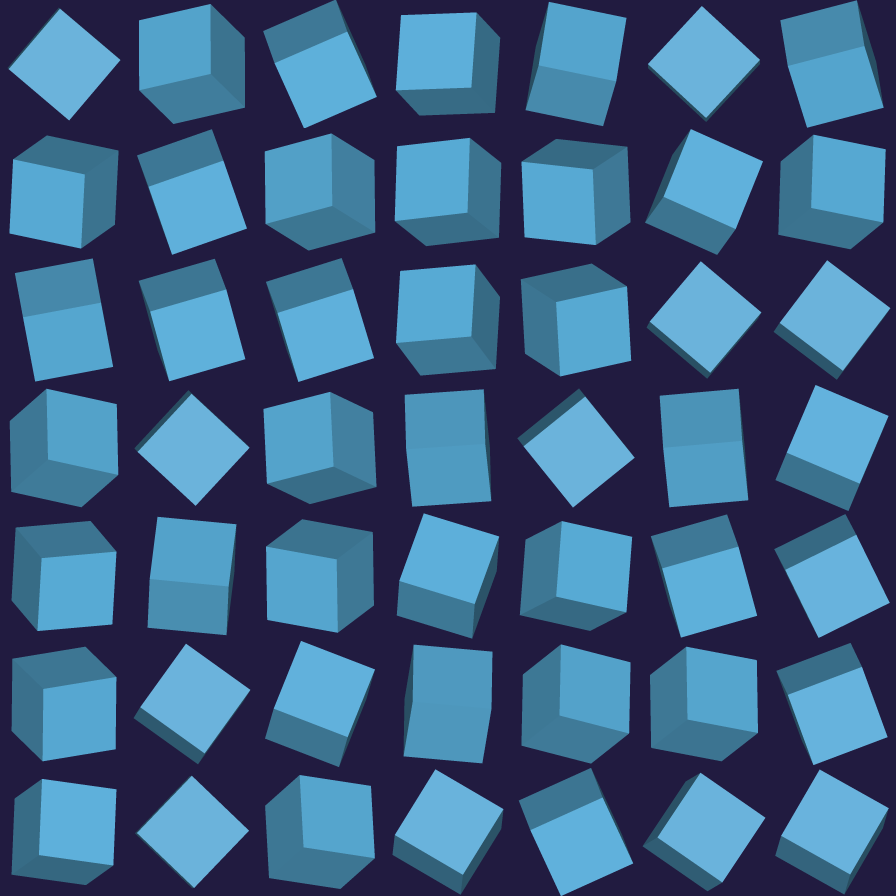
Give the GLSL for this pattern, as a Shadertoy shader.

```glsl
// Seven by seven grid of tumbling blue cubes on a dark indigo ground.

const float GRID = 7.0;
const float HALF_SIDE = 0.31;   // cube half side, in cells
const int SAMPLES = 4;          // antialiasing samples per axis
const vec3 GROUND = vec3(0.13, 0.105, 0.25);
const vec3 BLUE = vec3(0.375, 0.73, 0.91);
const vec3 SHEEN = vec3(0.42, 0.70, 0.86);

mat2 rotation(float angle) {
    float c = cos(angle), s = sin(angle);
    return mat2(c, s, -s, c);
}

vec3 hash3(vec2 cell, float seed) {
    vec3 p = fract(vec3(cell.xyx + seed) * vec3(0.1031, 0.1030, 0.0973) + 0.17);
    p += dot(p, p.yxz + 33.33);
    return fract((p.xxy + p.yzz) * p.zyx);
}

float randomSign(float h) {
    return h < 0.5 ? -1.0 : 1.0;
}

// Roll, tilt and spin of the cube in one cell.
vec3 cubePose(vec2 cell) {
    vec3 h = hash3(cell, 3.0);
    vec3 k = hash3(cell, 41.0);
    if (k.x < 0.3) {
        // Nearly upright, three faces showing
        return vec3(0.2 * (h.x - 0.5),
                    randomSign(k.y) * mix(0.25, 0.5, h.y),
                    randomSign(k.z) * mix(0.3, 0.6, h.z));
    }
    // Roll follows tilt: diamond when face on, upright when split evenly
    float tilt = radians(90.0) * h.x;
    return vec3(tilt - radians(45.0), tilt, 0.24 * (h.y - 0.5));
}

// World to cube space.
vec3 toCube(vec3 p, vec3 pose) {
    p.xy = rotation(-pose.x) * p.xy;
    p.yz = rotation(pose.y) * p.yz;
    p.xz = rotation(pose.z) * p.xz;
    return p;
}

// Faces brighten as they turn to the viewer.
vec3 shadeFace(float facing) {
    vec3 lit = BLUE * (0.38 + 0.62 * facing);
    return mix(lit, SHEEN, smoothstep(0.86, 1.0, facing));
}

// Orthographic ray against a box.
vec3 drawCube(vec2 p, vec3 pose, float halfSide) {
    vec3 origin = toCube(vec3(p, 2.0), pose);
    vec3 dir = toCube(vec3(0.0, 0.0, -1.0), pose);
    vec3 speed = max(abs(dir), 1e-4);
    vec3 middle = -origin * mix(vec3(-1.0), vec3(1.0), step(0.0, dir)) / speed;
    vec3 reach = halfSide / speed;
    vec3 enter = middle - reach;
    vec3 leave = middle + reach;
    float near = max(enter.x, max(enter.y, enter.z));
    float far = min(leave.x, min(leave.y, leave.z));
    if (near > far) return GROUND;
    float facing = near == enter.x ? speed.x : (near == enter.y ? speed.y : speed.z);
    return shadeFace(facing);
}

vec3 cubeGrid(vec2 uv) {
    vec2 p = uv * GRID;
    vec2 cell = mod(floor(p), GRID);
    return drawCube(fract(p) - 0.5, cubePose(cell), HALF_SIDE);
}

void mainImage(out vec4 fragColor, in vec2 fragCoord) {
    // Average over the pixel footprint
    vec3 sum = vec3(0.0);
    for (int j = 0; j < SAMPLES; j++) {
        for (int i = 0; i < SAMPLES; i++) {
            vec2 offset = (vec2(i, j) + 0.5) / float(SAMPLES) - 0.5;
            sum += cubeGrid((fragCoord + offset) / iResolution.xy);
        }
    }
    fragColor = vec4(sum / float(SAMPLES * SAMPLES), 1.0);
}
```
